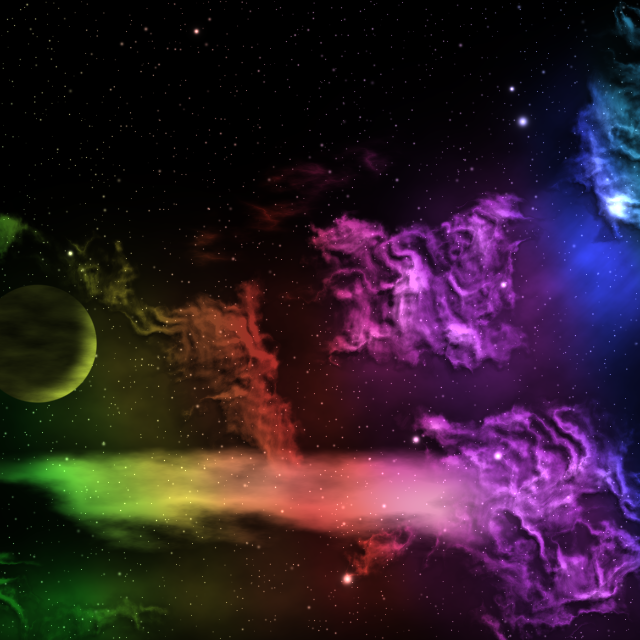
A WebGL 1 fragment shader for this background:

```glsl
precision highp float;
uniform vec2 u_resolution;
#define PLANET_CENTER vec2(0.059, 0.463)
#define PLANET_RADIUS 0.092
#define WARP 0.1
#define RAGGEDNESS 1.1
#define RELIEF 1.8
#define STAR_LAYERS 3

float hash(vec2 p) {
  vec3 q = fract(vec3(p.xyx) * 0.1031);
  q += dot(q, q.yzx + 33.33);
  return fract((q.x + q.y) * q.z);
}
float noise(vec2 p) {
  vec2 i = floor(p), f = fract(p);
  f = f * f * (3.0 - 2.0 * f);
  return mix(mix(hash(i), hash(i + vec2(1, 0)), f.x),
             mix(hash(i + vec2(0, 1)), hash(i + vec2(1, 1)), f.x), f.y);
}
float fbm(vec2 p) {
  float sum = 0.0, amp = 0.5;
  for (int i = 0; i < 6; i++) {
    sum += amp * noise(p);
    p = mat2(1.6, 1.2, -1.2, 1.6) * p + 7.3;
    amp *= 0.5;
  }
  return sum;
}
float blob(vec2 p, float x, float y, float rx, float ry) {
  vec2 d = (p - vec2(x, y)) / vec2(rx, ry);
  return exp(-dot(d, d));
}
// Soft line from ends.xy to ends.zw
float stroke(vec2 p, vec4 ends, float width) {
  vec2 d = ends.zw - ends.xy, q = p - ends.xy;
  float r = length(q - d * clamp(dot(q, d) / dot(d, d), 0.0, 1.0)) / width;
  return exp(-r * r);
}
// Rainbow from green at the left to cyan at the upper right
vec3 spectrum(float t) {
  vec3 c = mix(vec3(0.14, 0.8, 0.14), vec3(0.5, 0.8, 0.18), smoothstep(0.05, 0.17, t));
  c = mix(c, vec3(0.85, 0.8, 0.22), smoothstep(0.15, 0.27, t));
  c = mix(c, vec3(0.88, 0.46, 0.24), smoothstep(0.27, 0.39, t));
  c = mix(c, vec3(0.85, 0.23, 0.2), smoothstep(0.38, 0.49, t));
  c = mix(c, vec3(0.76, 0.2, 0.58), smoothstep(0.54, 0.65, t));
  c = mix(c, vec3(0.68, 0.22, 0.8), smoothstep(0.64, 0.78, t));
  c = mix(c, vec3(0.2, 0.25, 0.88), smoothstep(0.9, 1.03, t));
  return mix(c, vec3(0.16, 0.5, 0.66), smoothstep(1.07, 1.17, t));
}
float cloudMass(vec2 p) {
  float violet = 0.8 * blob(p, 0.53, 0.59, 0.055, 0.06) + blob(p, 0.66, 0.53, 0.1, 0.06)
    + 0.7 * stroke(p, vec4(0.52, 0.47, 0.78, 0.455), 0.045)
    + 0.7 * blob(p, 0.77, 0.65, 0.085, 0.06) + 0.45 * blob(p, 0.76, 0.56, 0.1, 0.07);
  float red = 0.75 * stroke(p, vec4(0.4, 0.54, 0.35, 0.47), 0.05)
    + 0.75 * stroke(p, vec4(0.36, 0.46, 0.43, 0.32), 0.055)
    + 0.4 * stroke(p, vec4(0.3, 0.48, 0.36, 0.33), 0.06);
  float olive = 0.7 * stroke(p, vec4(0.2, 0.55, 0.26, 0.47), 0.045)
    + 0.6 * stroke(p, vec4(0.0, 0.63, 0.12, 0.59), 0.045);
  float lower = stroke(p, vec4(0.74, 0.21, 0.94, 0.25), 0.085)
    + 0.75 * stroke(p, vec4(0.82, 0.03, 1.0, 0.11), 0.07)
    + 0.55 * blob(p, 0.69, 0.325, 0.08, 0.03) + 0.5 * blob(p, 0.83, 0.34, 0.06, 0.03)
    + 0.6 * stroke(p, vec4(0.0, 0.05, 0.25, 0.03), 0.04)
    + 0.55 * blob(p, 0.59, 0.13, 0.05, 0.04) + 0.5 * blob(p, 0.02, 0.13, 0.05, 0.025);
  float blue = 0.7 * blob(p, 1.02, 0.86, 0.1, 0.19) + blob(p, 0.965, 0.68, 0.05, 0.05)
    + 0.7 * stroke(p, vec4(0.95, 0.82, 0.915, 0.72), 0.03);
  return violet + red + olive + lower + blue;
}
float cloud(vec2 p) {
  vec2 bend = vec2(fbm(p * 11.0), fbm(p * 11.0 + 31.0)) - 0.5;
  float mass = cloudMass(p + bend * WARP);
  float puffs = fbm(p * 19.0 + bend * 1.5) - 0.4 * abs(2.0 * noise(p * 24.0 + bend * 5.0) - 1.0);
  return mass + (puffs - 0.3) * RAGGEDNESS * smoothstep(0.0, 0.4, mass);
}
// Glowing bank across the lower third
float mistBand(vec2 p) {
  float ripple = fbm(p * vec2(8.0, 20.0)) - 0.5;
  float top = 0.292 + 0.03 * ripple - 0.012 * smoothstep(0.12, 0.0, p.x);
  float bottom = mix(0.258, 0.172, smoothstep(0.0, 0.2, p.x))
    - 0.025 * smoothstep(0.4, 0.58, p.x) + 0.11 * ripple;
  float body = smoothstep(bottom - 0.02, bottom + 0.045, p.y)
    * (1.0 - smoothstep(top - 0.03, top + 0.008, p.y));
  return clamp(body * (1.0 - smoothstep(0.68, 0.85, p.x)) * (0.95 + 0.9 * ripple), 0.0, 1.0);
}
float starField(vec2 p) {
  float sum = 0.0;
  for (int i = 0; i < STAR_LAYERS; i++) {
    float k = float(i);
    vec2 g = p * (115.0 - 32.0 * k) + 17.0 * k, id = floor(g);
    vec2 d = fract(g) - 0.25 - 0.5 * vec2(hash(id + 3.1), hash(id + 8.7));
    float size = 0.07 + 0.06 * hash(id + 5.3);
    sum += step(0.86 + 0.04 * k, hash(id)) * (0.15 + 0.5 * hash(id + 1.9)) * exp(-dot(d, d) / (size * size));
  }
  return sum;
}
float flare(vec2 p, float x, float y, float size) {
  float r = length(p - vec2(x, y)) / size;
  return 1.2 * exp(-r * r * 2.5) + 0.3 * exp(-r * 1.4);
}
void main() {
  vec2 p = gl_FragCoord.xy / u_resolution;
  vec3 hue = spectrum(p.x + 0.3 * (p.y - 0.25) + 0.06 * (fbm(p * 5.0) - 0.5));
  // Dim haze and slanting rays
  float haze = 0.25 * blob(p, 0.2, 0.4, 0.2, 0.15) + 0.2 * blob(p, 0.5, 0.4, 0.17, 0.16)
    + 0.36 * blob(p, 0.74, 0.51, 0.18, 0.18) + 0.38 * blob(p, 0.92, 0.17, 0.2, 0.17)
    + 0.3 * blob(p, 0.08, 0.05, 0.24, 0.07) + 0.2 * blob(p, 0.5, 0.1, 0.25, 0.1);
  float rays = fbm(vec2((p.x - p.y) * 9.0, (p.x + p.y) * 1.6));
  haze += 1.3 * rays * blob(p, 0.97, 0.64, 0.14, 0.17);
  vec3 color = hue * haze * (0.3 + 1.4 * fbm(p * vec2(7.0, 9.0) + 4.0));
  // Thin filaments
  float ridge = 1.0 - abs(2.0 * fbm(p * vec2(11.0, 26.0) + 2.0) - 1.0);
  float wisps = stroke(p, vec4(0.33, 0.615, 0.46, 0.69), 0.025) + stroke(p, vec4(0.44, 0.71, 0.62, 0.76), 0.02);
  color += hue * vec3(1.0, 0.8, 0.7) * wisps * 0.36 * pow(ridge, 6.0);
  // Billows lit from the upper right
  float height = cloud(p), relief = height - cloud(p + vec2(0.005, 0.007));
  float cover = smoothstep(0.15, 0.85, height);
  float light = cover * clamp(0.5 + 0.25 * height + RELIEF * relief, 0.15, 1.15);
  light *= mix(0.5, 1.0, smoothstep(0.22, 0.6, p.x));
  color = mix(color, hue * light, cover * 0.85);
  color += 0.25 * light * light * smoothstep(0.75, 1.4, height) * smoothstep(0.4, 0.65, p.x);
  // Mist with pale cores
  float core = blob(p, 0.67, 0.21, 0.12, 0.05) + 0.5 * blob(p, 0.42, 0.25, 0.13, 0.04);
  color = mix(color, mix(hue, vec3(1.0, 0.84, 0.82), 0.1 + 0.52 * core), mistBand(p));
  color += starField(p) * mix(hue, vec3(1), 0.5);
  // Planet with a crescent on its lower right
  vec2 n = (p - PLANET_CENTER) / PLANET_RADIUS;
  float r = length(n), bands = fbm(n * vec2(2.0, 6.0) + 9.0);
  float rim = smoothstep(0.6, 1.0, r) * smoothstep(0.0, 1.0, dot(n, vec2(0.8, -0.6)));
  vec3 planet = vec3(0.62, 0.7, 0.2) * (0.04 + 0.22 * bands + rim * (0.4 + 0.8 * bands));
  color = mix(color, planet, 1.0 - smoothstep(0.985, 1.015, r));
  // Prominent stars
  float flares = flare(p, 0.817, 0.81, 0.01) + flare(p, 0.8, 0.861, 0.005) + flare(p, 0.543, 0.095, 0.01)
    + flare(p, 0.65, 0.313, 0.007) + flare(p, 0.778, 0.287, 0.008) + flare(p, 0.965, 0.678, 0.024)
    + flare(p, 0.11, 0.604, 0.005) + flare(p, 0.787, 0.555, 0.006) + flare(p, 0.307, 0.951, 0.005);
  gl_FragColor = vec4(color + flares * mix(hue, vec3(1), 0.5), 1.0);
}
```
